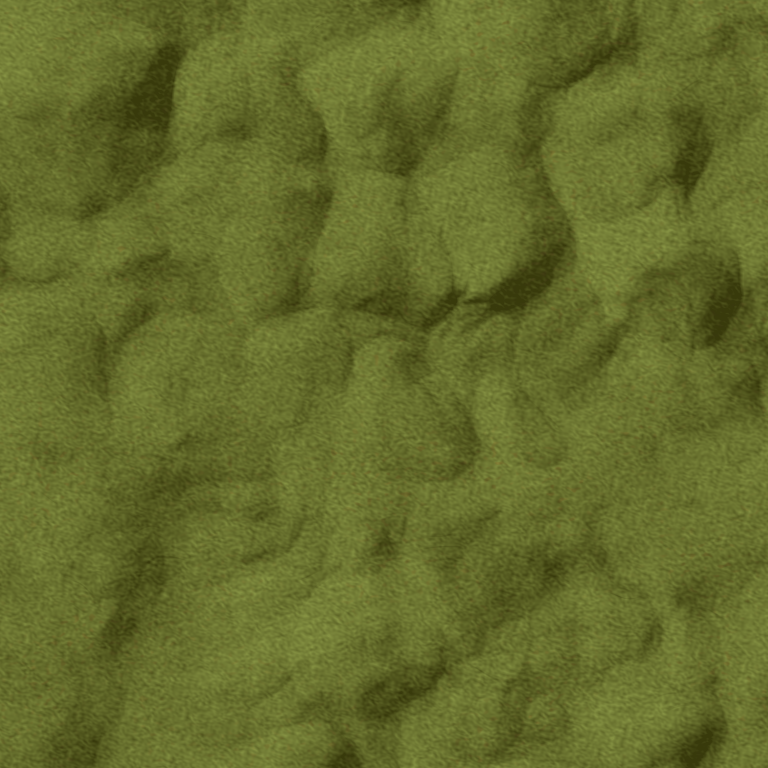
This texture is drawn by a WebGL 2 fragment shader. Its source:

```glsl
#version 300 es
precision highp float;
// Soft mossy felt with rounded lumps, lit from the upper left.

uniform vec2 u_resolution;
out vec4 fragColor;

const vec3 SHADOW_GREEN = vec3(0.31, 0.33, 0.11);
const vec3 LIGHT_GREEN = vec3(0.45, 0.49, 0.21);
const vec3 RUST = vec3(0.47, 0.39, 0.15);
const vec2 TO_LIGHT = vec2(-0.83, 0.56);

vec2 hashSigned(vec2 cell) {
    vec2 seed = vec2(dot(cell, vec2(127.1, 311.7)), dot(cell, vec2(269.5, 183.3)));
    return fract(sin(seed) * 43758.5453) * 2.0 - 1.0;
}

// Gradient noise, centred on zero
float noise(vec2 p) {
    vec2 i = floor(p);
    vec2 f = p - i;
    vec2 w = f * f * f * (f * (f * 6.0 - 15.0) + 10.0);
    float a = dot(hashSigned(i), f);
    float b = dot(hashSigned(i + vec2(1, 0)), f - vec2(1, 0));
    float c = dot(hashSigned(i + vec2(0, 1)), f - vec2(0, 1));
    float d = dot(hashSigned(i + vec2(1, 1)), f - vec2(1, 1));
    return mix(mix(a, b, w.x), mix(c, d, w.x), w.y);
}

vec2 warp(vec2 p, float frequency, float amount) {
    vec2 q = p * frequency;
    return p + amount * vec2(noise(q + 17.3), noise(q + 51.9));
}

// Scattered domes of random size; the tallest one wins
float domes(vec2 p) {
    vec2 cell = floor(p);
    float height = 0.0;
    for (int y = -1; y <= 1; y++) {
        for (int x = -1; x <= 1; x++) {
            vec2 c = cell + vec2(x, y);
            vec2 center = c + 0.5 + 0.3 * hashSigned(c);
            vec2 size = 0.5 + 0.5 * hashSigned(c + 41.7);
            float radius = mix(0.32, 0.75, size.x);
            vec2 offset = (p - center) / radius;
            float profile = max(1.0 - dot(offset, offset), 0.0);
            height = max(height, profile * radius * mix(0.15, 0.75, size.y));
        }
    }
    return height;
}

// Ground swell with large, middle and small lumps
float lumpHeight(vec2 p) {
    vec2 q = warp(warp(warp(p, 6.0, 0.07), 15.0, 0.028), 38.0, 0.007);
    float height = domes(q * 5.2) / 5.2;
    height += 0.65 * domes(q * 9.7 + 13.0) / 9.7;
    height += 0.4 * domes(q * 19.0 + 29.0) / 19.0;
    height += 0.5 * noise(q * 5.0 + 3.0) / 5.0;
    return height;
}

// Lighting: a crisp slope term plus a wide cast shade
float reliefTone(vec2 p) {
    float here = lumpHeight(p);
    float crisp = (lumpHeight(p + TO_LIGHT * 0.007) - here) / 0.007;
    float wide = (lumpHeight(p + TO_LIGHT * 0.032) - here) / 0.032;
    float slope = 0.45 * crisp + 0.65 * wide;
    float shade = 0.85 * min(max(slope, 0.0), 1.4);
    float light = 0.4 * min(max(-slope, 0.0), 0.8);
    float strength = clamp(0.95 + 0.9 * noise(p * 3.5 + 4.2), 0.5, 1.35);
    return strength * (light - shade) + 0.22 * noise(p * 6.0 + 70.0);
}

// Fine felted grain, slightly slanted and longer sideways
float grainTone(vec2 p) {
    vec2 q = mat2(155.0, 70.0, -35.0, 225.0) * warp(p, 45.0, 0.004);
    float fine = noise(q);
    float medium = noise(q * 0.47 + 31.0);
    float coarse = noise(q * 0.16 + 9.0);
    return 0.85 * fine + 0.3 * medium + 0.18 * coarse;
}

// Sparse thin creases running roughly sideways
float creaseMask(vec2 p) {
    vec2 q = warp(p, 18.0, 0.03);
    float line = 1.0 - smoothstep(0.0, 0.045, abs(noise(q * vec2(9.0, 26.0))));
    return line * smoothstep(0.1, 0.45, noise(p * 13.0 + 63.0));
}

void main() {
    vec2 p = gl_FragCoord.xy / u_resolution;

    float tone = 0.7 + reliefTone(p) + grainTone(p) - 0.3 * creaseMask(p);
    tone = clamp(tone, -0.65, 1.5);
    vec3 color = mix(SHADOW_GREEN, LIGHT_GREEN, tone);

    // Small rusty flecks among the fibres
    float fleck = smoothstep(0.08, 0.45, noise(p * vec2(105.0, 150.0) + 80.0));
    float patchiness = smoothstep(-0.25, 0.35, noise(p * 9.0 + 22.0));
    color = mix(color, RUST * (0.7 + 0.3 * tone), 0.45 * fleck * patchiness);

    fragColor = vec4(color, 1.0);
}
```
